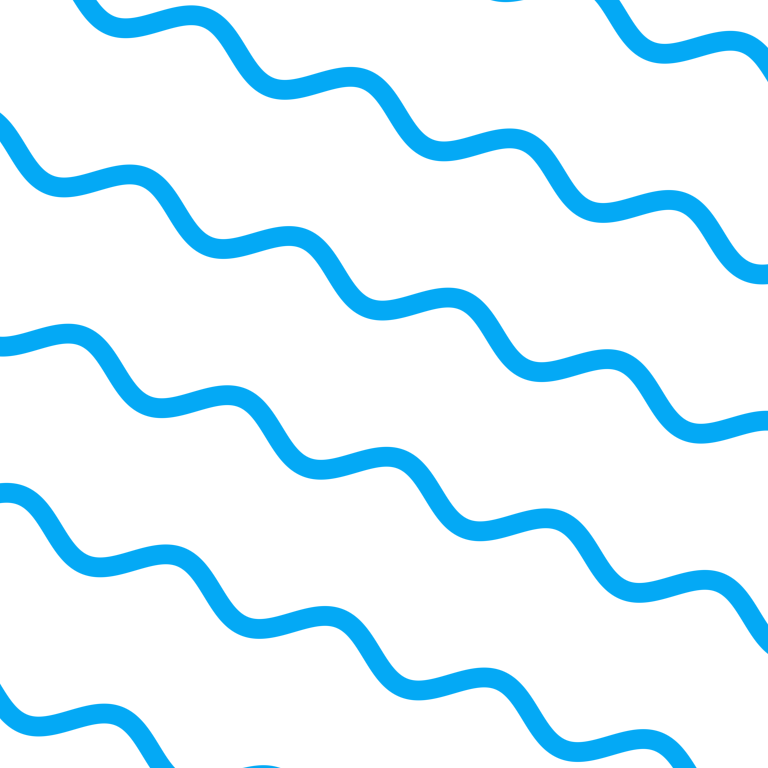
A Shadertoy shader for this pattern:

```glsl
const float TAU = 6.2831853;
const float AMPLITUDE = 0.1216;

float waveHeight(float x) {
    return AMPLITUDE * sin(TAU * x);
}

float waveSlope(float x) {
    return AMPLITUDE * TAU * cos(TAU * x);
}

// Distance to the sine curve, by Gauss-Newton steps to the nearest point
float waveDistance(vec2 p) {
    float x = p.x;
    for (int i = 0; i < 5; i++) {
        float slope = waveSlope(x);
        x -= (x - p.x + (waveHeight(x) - p.y) * slope) / (1.0 + slope * slope);
    }
    return length(vec2(x, waveHeight(x)) - p);
}

void mainImage(out vec4 fragColor, in vec2 fragCoord) {
    // Tilted square tiles, 4.5 periods per canvas height
    float tilt = 0.369;
    vec2 along = vec2(cos(tilt), -sin(tilt));
    vec2 across = vec2(sin(tilt), cos(tilt));
    vec2 uv = 4.5 * fragCoord / iResolution.y;
    vec2 tile = vec2(dot(uv, along) + 0.711, dot(uv, across) - 0.413);

    // One wave per row
    tile.y = fract(tile.y + 0.5) - 0.5;
    float edge = waveDistance(tile) - 0.058;

    // Smooth stroke on white
    float pixel = 4.5 / iResolution.y;
    float stroke = 1.0 - smoothstep(-0.75 * pixel, 0.75 * pixel, edge);
    vec3 color = mix(vec3(1.0), vec3(0.015, 0.663, 0.96), stroke);
    fragColor = vec4(color, 1.0);
}
```
